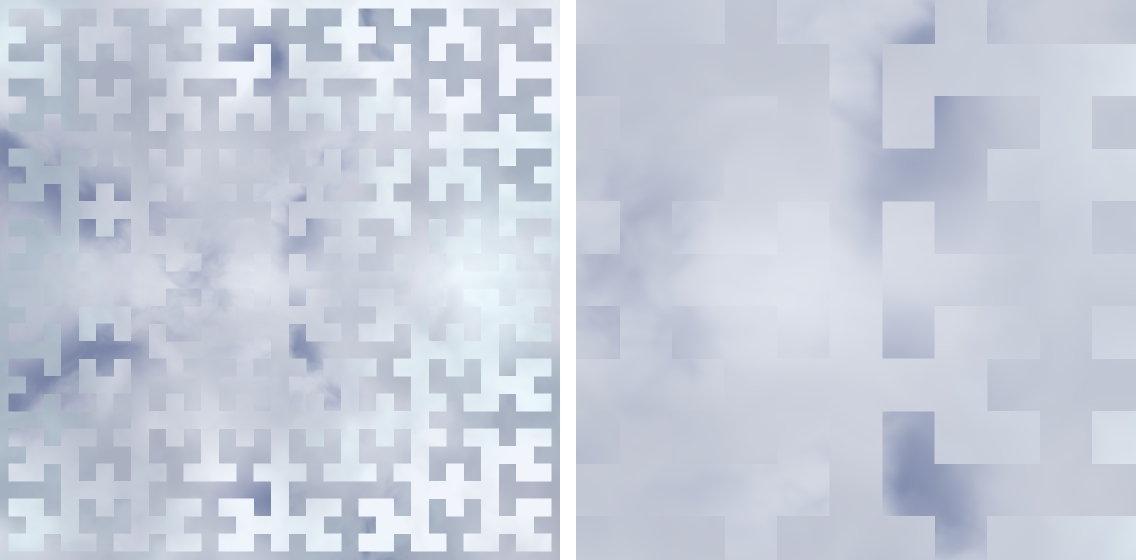
Left: the whole. Right: its middle third, enlarged.
Write a WebGL 1 fragment shader that draws this pattern.

```glsl
precision highp float;
// Cloudy sky cut by a closed Moore curve: its interior shows the same sky flipped upside down.

uniform vec2 u_resolution;

const float GRID = 32.0;          // curve vertices per side
const float HALF_GRID = 16.0;     // side of each of the four Hilbert quarters
const float VERTEX_COUNT = 1024.0;
const vec3 CLOUD_SHADE = vec3(0.67, 0.69, 0.755);
const vec3 CLOUD_LIGHT = vec3(0.945, 0.96, 0.985);
const vec3 SKY_BLUE = vec3(0.33, 0.39, 0.57);
const vec3 TEAL_TINT = vec3(-0.03, 0.005, 0.0);
const float WARP = 0.13;          // how far the clouds are swirled
const float BILLOW = 1.15;        // contrast of the cloud body
const float GAP_WIDTH = 0.085;    // half width of the diagonal break in the clouds
const float GAP_STRENGTH = 0.85;

float hash(vec2 p) {
  vec3 q = fract(p.xyx * 0.1031);
  q += dot(q, q.yzx + 33.33);
  return fract((q.x + q.y) * q.z);
}

float valueNoise(vec2 p) {
  vec2 i = floor(p), f = fract(p);
  f = f * f * f * (f * (f * 6.0 - 15.0) + 10.0);
  return mix(mix(hash(i), hash(i + vec2(1.0, 0.0)), f.x),
             mix(hash(i + vec2(0.0, 1.0)), hash(i + 1.0), f.x), f.y);
}

float fbm(vec2 p) {
  float sum = 0.0, amplitude = 0.5;
  for (int octave = 0; octave < 5; octave++) {
    sum += amplitude * valueNoise(p);
    p = mat2(1.6, 1.2, -1.2, 1.6) * p + 17.3;
    amplitude *= 0.5;
  }
  return sum / 0.96875;
}

float puff(vec2 p, vec2 center, float radius) {
  vec2 d = (p - center) / radius;
  return exp(-dot(d, d));
}

// Overcast sky, brighter towards the top, with blue showing through a diagonal gap
vec3 sky(vec2 p) {
  vec2 swirl = vec2(fbm(p * 4.0 + 3.7), fbm(p * 4.0 + 41.2)) - 0.5;
  vec2 w = p + WARP * swirl;
  float body = fbm(w * 4.5 + 8.0);
  float wisps = fbm(w * 9.0 + 23.0);

  float light = 0.13 + 0.56 * p.y + BILLOW * (body - 0.5) + 0.25 * (wisps - 0.5);
  light += 0.28 * puff(p, vec2(0.86, 0.5), 0.17) + 0.25 * puff(p, vec2(0.97, 0.84), 0.15);
  light += 0.2 * puff(p, vec2(0.48, 0.5), 0.12) + 0.15 * puff(p, vec2(0.36, 0.25), 0.1);

  float offset = (w.y - 0.70 + 0.2 * w.x + 0.8 * w.x * w.x) / GAP_WIDTH;
  float gap = 0.75 * exp(-offset * offset) * (1.0 - smoothstep(0.55, 0.72, p.x));
  gap = max(gap, 1.2 * puff(w, vec2(0.66, 0.07), 0.09));
  gap = max(gap, 0.8 * puff(w, vec2(0.48, 0.11), 0.06));
  float blue = GAP_STRENGTH * gap * smoothstep(0.32, 0.72, wisps);

  vec3 color = mix(CLOUD_SHADE, CLOUD_LIGHT, clamp(light, 0.0, 1.0));
  color += TEAL_TINT * smoothstep(0.4, 0.7, fbm(p * 3.0 + 61.0));
  return mix(color, SKY_BLUE, clamp(blue, 0.0, 1.0));
}

// Position along a Hilbert curve that runs from (0,0) to (15,0)
float hilbertIndex(vec2 v) {
  float index = 0.0, side = HALF_GRID * 0.5;
  for (int level = 0; level < 4; level++) {
    vec2 r = step(side, v);
    v -= side * r;
    index += side * side * mix(r.y, 3.0 - r.y, r.x);
    if (r.y < 0.5) {
      if (r.x > 0.5) v = side - 1.0 - v;
      v = v.yx;
    }
    side *= 0.5;
  }
  return index;
}

// Position along the clockwise Moore curve; fractional outside the grid
float mooreIndex(vec2 v) {
  if (min(v.x, v.y) < 0.0 || max(v.x, v.y) > GRID - 1.0) return 0.5;
  float right = step(HALF_GRID, v.x), top = step(HALF_GRID, v.y);
  float along = v.y - HALF_GRID * top;
  vec2 local = right > 0.5 ? vec2(HALF_GRID - 1.0 - along, v.x - HALF_GRID)
                           : vec2(along, HALF_GRID - 1.0 - v.x);
  return HALF_GRID * HALF_GRID * mix(top, 3.0 - top, right) + hilbertIndex(local);
}

float cross2(vec2 a, vec2 b) { return a.x * b.y - a.y * b.x; }

// 1 where p lies to the right of the path through its nearest vertex
float insideCurve(vec2 p) {
  vec2 vertex = floor(p * GRID);
  vec2 corner = sign(fract(p * GRID) - 0.5);
  float index = mooreIndex(vertex);
  vec2 arrive = vec2(0.0), leave = vec2(0.0), dir = vec2(1.0, 0.0);
  for (int k = 0; k < 4; k++) {
    float jump = mod(mooreIndex(vertex + dir) - index + VERTEX_COUNT, VERTEX_COUNT);
    if (abs(jump - 1.0) < 0.1) leave = dir;
    if (abs(jump - VERTEX_COUNT + 1.0) < 0.1) arrive = -dir;
    dir = vec2(-dir.y, dir.x);
  }
  float a = step(cross2(arrive, corner), 0.0), b = step(cross2(leave, corner), 0.0);
  return cross2(arrive, leave) < 0.0 ? min(a, b) : max(a, b);
}

void main() {
  vec2 p = gl_FragCoord.xy / u_resolution;
  float coverage = 0.0;
  for (int k = 0; k < 4; k++) {
    vec2 jitter = vec2(mod(float(k), 2.0), floor(float(k) / 2.0)) * 0.5 - 0.25;
    coverage += 0.25 * insideCurve(p + jitter / u_resolution);
  }
  gl_FragColor = vec4(mix(sky(p), sky(vec2(p.x, 1.0 - p.y)), coverage), 1.0);
}
```
